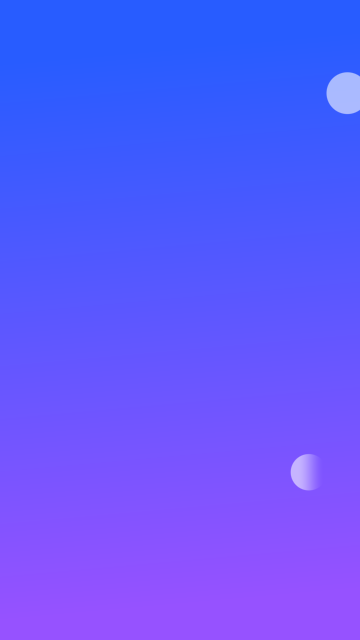
Give the GLSL for this background, as a WebGL 1 fragment shader.

```glsl
precision highp float;
// Blue to violet gradient with a pale disc at the right edge and a fading disc below.

#define TOP_COLOR vec3(0.155, 0.362, 1.0)
#define BOTTOM_COLOR vec3(0.59, 0.32, 1.0)
#define GRADIENT_START 0.07
#define GRADIENT_END 0.95
#define GRADIENT_TILT 0.05
#define UPPER_DISC vec3(0.965, 1.519, 0.058)
#define LOWER_DISC vec3(0.858, 0.466, 0.0505)
#define UPPER_OPACITY 0.58
#define LOWER_OPACITY 0.56

uniform vec2 u_resolution;

// Smooth coverage of a disc given as centre xy and radius z.
float discMask(vec2 p, vec3 disc) {
  float edge = 0.75 / u_resolution.x;
  return 1.0 - smoothstep(-edge, edge, length(p - disc.xy) - disc.z);
}

void main() {
  // Both axes of p are measured in canvas widths.
  vec2 uv = gl_FragCoord.xy / u_resolution;
  vec2 p = gl_FragCoord.xy / u_resolution.x;

  // Slightly tilted background, more violet towards the lower right.
  float descent = 1.0 - uv.y + GRADIENT_TILT * (uv.x - 0.5);
  float blend = clamp((descent - GRADIENT_START) / (GRADIENT_END - GRADIENT_START), 0.0, 1.0);
  vec3 color = mix(TOP_COLOR, BOTTOM_COLOR, blend);

  // Evenly translucent upper disc.
  color = mix(color, vec3(1.0), UPPER_OPACITY * discMask(p, UPPER_DISC));

  // Lower disc dissolves from left to right.
  float across = (p.x - LOWER_DISC.x) / LOWER_DISC.z;
  float fade = 1.0 - smoothstep(-0.65, 0.85, across);
  color = mix(color, vec3(1.0), LOWER_OPACITY * fade * discMask(p, LOWER_DISC));

  gl_FragColor = vec4(color, 1.0);
}
```
